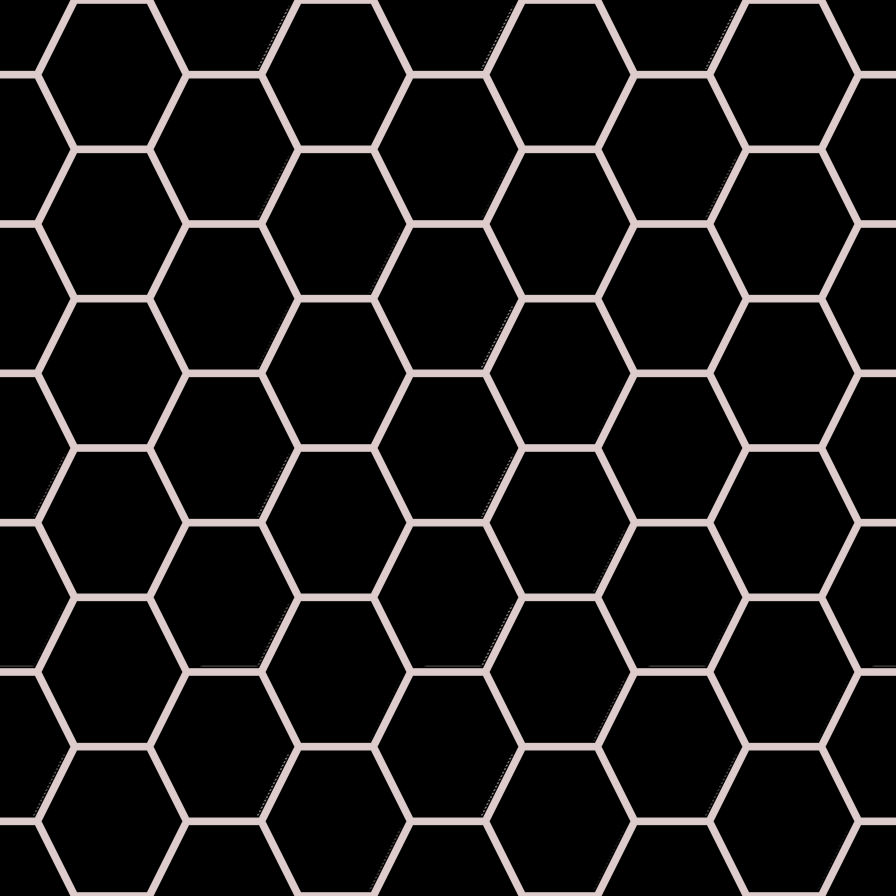
Write a WebGL 1 fragment shader that draws this pattern.

```glsl
precision highp float;

uniform vec2 u_resolution;

float hash(vec2 p) {
  vec3 q = fract(vec3(p.xyx) * 0.1031);
  q += dot(q, q.yzx + 33.33);
  return fract((q.x + q.y) * q.z);
}

// Distance inward from the slanted sides of a hexagon of half height 1.
float slantDistance(vec2 q) {
  return (2.0 - 2.0 * abs(q.x) - abs(q.y)) / sqrt(5.0);
}

float borderDistance(vec2 q) {
  return min(1.0 - abs(q.y), slantDistance(q));
}

float hairline(float d, float pixel) {
  return 1.0 - smoothstep(0.004, 0.004 + pixel, abs(d));
}

void main() {
  // Four by six repeats, each 3 by 2 units.
  vec2 uv = gl_FragCoord.xy / u_resolution;
  vec2 p = uv * 12.0;
  float pixel = 12.0 / min(u_resolution.x, u_resolution.y);

  // Pick the enclosing hexagon from two staggered grids.
  vec2 halfCell = vec2(1.5, 1.0);
  vec2 even = mod(p + halfCell, 2.0 * halfCell) - halfCell;
  vec2 odd = mod(p, 2.0 * halfCell) - halfCell;
  vec2 q = borderDistance(even) > borderDistance(odd) ? even : odd;
  vec2 id = mod(floor((p - q) / halfCell + 0.5), vec2(8.0, 12.0));

  float wire = 1.0 - smoothstep(0.051 - 0.7 * pixel, 0.051 + 0.7 * pixel, borderDistance(q));

  // Dotted slivers inside some lower right sides, mostly mid-canvas and low.
  float wear = 0.6 * hash(id) + 0.5 - 0.1 * abs(id.x - 4.0)
             - 0.3 * mod(id.x, 2.0) + 0.03 * (6.0 - id.y);
  float dots = 0.5 + 0.5 * sin(6.2831853 * 256.0 * uv.y);
  float sliver = hairline(slantDistance(q) - 0.078, pixel) * dots
               * step(0.0, q.x) * smoothstep(0.05, 0.15, -q.y)
               * step(q.y, -0.05) * step(-0.93, q.y);
  sliver *= 0.6 * smoothstep(0.3, 1.0, wear);

  // Faint line above the lower sides of a single row.
  float ledge = hairline(q.y + 0.922, pixel) * step(abs(id.y - 4.0), 0.5)
              * smoothstep(-0.34, -0.28, q.x) * (1.0 - smoothstep(0.42, 0.48, q.x));

  float ink = max(wire, max(sliver, 0.25 * ledge));
  gl_FragColor = vec4(vec3(0.87, 0.80, 0.80) * ink, 1.0);
}
```
